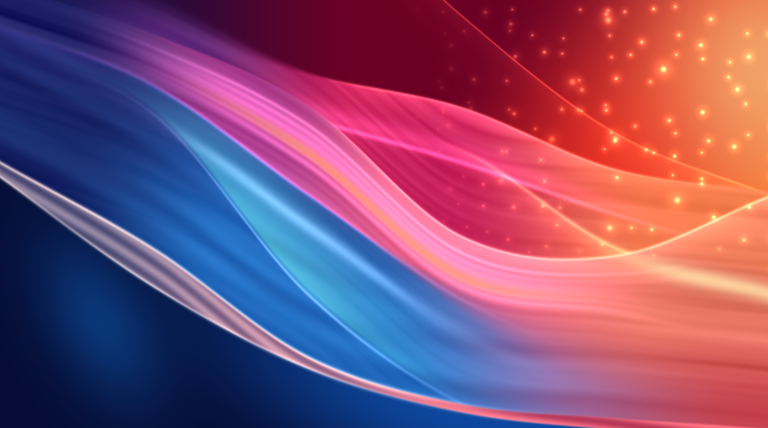
Give the GLSL for this background, as a WebGL 1 fragment shader.

```glsl
precision highp float;
// Silky ribbons sweeping from upper left to lower right over a crimson-to-amber glow.
// Spline curves bound overlapping colour sheets; stretched noise adds silk grain,
// and thin glowing lines plus hashed sparkles finish the scene.
uniform vec2 u_resolution;

float hash(vec2 p) { return fract(sin(dot(p, vec2(41.3, 289.1))) * 4375.85); }

float noise(vec2 p) {
  vec2 i = floor(p), f = fract(p);
  f *= f * (3. - 2. * f);
  return mix(mix(hash(i), hash(i + vec2(1, 0)), f.x),
             mix(hash(i + vec2(0, 1)), hash(i + 1.), f.x), f.y);
}

float ramp(float a, float b, float v) {
  float t = clamp((v - a) / (b - a), 0., 1.);
  return t * t * (3. - 2. * t);
}

// Catmull-Rom segment through b and c
float cubic(float t, float a, float b, float c, float d) {
  return b + .5 * t * (c - a + t * (2. * a - 5. * b + 4. * c - d + t * (3. * (b - c) + d - a)));
}

// Height of a smooth curve with six evenly spaced knots across the canvas
float curve(float x, vec3 l, vec3 r) {
  float s = x * 5.;
  if (s < 1.) return cubic(s, 2. * l.x - l.y, l.x, l.y, l.z);
  if (s < 2.) return cubic(s - 1., l.x, l.y, l.z, r.x);
  if (s < 3.) return cubic(s - 2., l.y, l.z, r.x, r.y);
  if (s < 4.) return cubic(s - 3., l.z, r.x, r.y, r.z);
  return cubic(s - 4., r.x, r.y, r.z, 2. * r.z - r.y);
}

float bump(float d, float w) { return exp(-d * d / (w * w)); }

// Coverage below an edge, and a glow fading downward from it
float below(float d, float w) { return ramp(w, -w, d); }
float rim(float d, float w) { return below(d, .003) * exp(min(d, 0.) / w); }

void main() {
  vec2 uv = gl_FragCoord.xy / u_resolution;
  float x = uv.x, y = uv.y;

  // Signed heights above the main curves
  float crest = y - curve(x, vec3(1.09, .977, .83), vec3(.749, .605, .553));
  float veil = y - curve(x, vec3(1, .86, .726), vec3(.621, .5, .395));
  float cream = y - curve(x, vec3(1, .86, .744), vec3(.651, .423, .326));
  float pinkTop = y - curve(x, vec3(1.04, .92, .755), vec3(.449, .402, .54));
  float ember = y - curve(x, vec3(.97, .844, .645), vec3(.355, .298, .26));
  float blueTop = y - curve(x, vec3(.94, .8, .547), vec3(.302, .151, .093));
  float cyanLow = y - curve(x, vec3(.895, .733, .314), vec3(.058, -.05, -.1));
  float bandTop = y - curve(x, vec3(.621, .419, .167), vec3(.056, .023, 0));
  float bandLow = y - curve(x, vec3(.586, .33, .14), vec3(.037, -.004, -.03));
  float silk = noise(vec2(x * 3., ember * 34.)) * .6 + noise(vec2(x * 4., ember * 90.)) * .4 - .5;

  // Warm backdrop with a pale amber light
  vec3 col = mix(vec3(.13, .04, .24), vec3(.42, 0, .14), ramp(.16, .48, x));
  float heat = x + .45 * (1. - y);
  col = mix(col, vec3(.9, .16, .12), ramp(.66, 1., heat));
  col = mix(col, vec3(1, .46, .15), ramp(.98, 1.3, heat));
  col = mix(col, vec3(.95, .68, .43), .9 * bump(length((uv - vec2(1, .84)) * vec2(1.1, .55)), .17));
  float arc = y - curve(x, vec3(1.6, 1.5, 1.3), vec3(.965, .69, .545));
  col += vec3(.45, .2, .12) * (.7 * bump(arc, .003) + .2 * rim(arc, .05));

  // Upper sheet: indigo through magenta to apricot
  vec3 sheet = mix(vec3(.08, .09, .33), vec3(.36, .16, .48), ramp(.06, .24, x));
  sheet = mix(sheet, vec3(.76, .11, .34), ramp(.23, .46, x));
  sheet = mix(sheet, vec3(.97, .52, .34), ramp(.58, .86, x)) + silk * .18;
  col = mix(col, sheet, below(crest, .004 + .05 * ramp(.45, .15, x)) * (1. - .2 * ramp(.6, .9, x)));
  col += vec3(.5, .3, .26) * (.6 * bump(crest, .004) + .45 * rim(crest, .035)) * ramp(.4, .5, x) * ramp(1., .7, x);
  col += vec3(.5, .3, .45) * ramp(.1, .5, x) * ramp(.95, .65, x) * (.6 * bump(veil, .006) + .35 * bump(veil - .02, .025));
  col += vec3(.4, .32, .2) * ramp(.55, .7, x) * (.7 * bump(cream, .006) + .5 * rim(cream, .05));

  // Pink ribbon, turning coral on the right
  vec3 pink = mix(vec3(.14, .15, .42), vec3(.68, .24, .56), ramp(.07, .32, x));
  pink = mix(pink, vec3(.9, .36, .52), ramp(.32, .55, x));
  pink = mix(pink, vec3(.92, .48, .4), ramp(.6, .88, x));
  pink = mix(pink, vec3(.81, .31, .3), ramp(.65, 1., x) * ramp(0., -.14, ember)) + silk * .19;
  col = mix(col, pink, below(pinkTop, .004) * (1. - .45 * ramp(.8, .95, x) * ramp(0., .06, cream)));
  col += vec3(.4, .38, .3) * ramp(.38, .52, x) * (.7 * bump(pinkTop, .004) + .45 * rim(pinkTop, .04));
  col = mix(col, vec3(1, .87, .65), .85 * ramp(.72, .92, x) * bump(cream + .012, .022));

  // Fan of fine threads around a glowing ember line
  for (int i = 0; i < 6; i++) {
    float k = float(i) / 6.;
    float width = .004 + .008 * hash(vec2(k, 3));
    col += vec3(.26, .17, .22) * ramp(.1, .35, x) * ramp(.95, .6, x) * bump(mix(ember, pinkTop, k - .25), width);
  }
  col = mix(col, vec3(1, .62, .44), .75 * bump(ember, .014) * ramp(.2, .42, x) * ramp(.85, .55, x));

  // Blue sheet, blending to mauve and coral
  vec3 blue = mix(vec3(.09, .17, .43), vec3(.12, .41, .74), ramp(.02, .34, x + .4 * (.5 - y)));
  blue = mix(blue, vec3(.19, .16, .48), .75 * exp(min(blueTop, 0.) / .07) * ramp(.62, .4, x));
  float cyan = ramp(-.004, .02, cyanLow) * exp(-max(cyanLow, 0.) / .17) * bump(x - .37, .15);
  blue = mix(blue, vec3(.33, .74, .86), cyan);
  blue = mix(blue, vec3(.56, .38, .61), ramp(.46, .74, x + .25 * blueTop));
  blue = mix(blue, vec3(.8, .31, .36), ramp(.68, .98, x)) + silk * .07;
  blue += (noise(vec2(x * 3., bandTop * 28.)) - .5) * vec3(.08, .16, .18);
  blue += .3 * (bump(blueTop + .075, .018) + bump(cyanLow, .005)) * bump(x - .4, .17);
  col = mix(col, blue, below(blueTop, .006 + .09 * ramp(.45, .8, x)));
  col += vec3(.3, .18, .32) * bump(blueTop, .006) * bump(x - .34, .2);

  // Deep navy below, with soft blue folds
  vec3 navy = mix(vec3(.02, .05, .21), vec3(.05, .28, .62), ramp(.1, .6, x) * ramp(-.3, 0., bandLow));
  navy += vec3(.02, .16, .25) * bump(x - .18 + .2 * y, .07) * bump(y - .25, .2);
  col = mix(col, navy, below(bandLow, .004));

  // Pearly band that reddens to the right
  vec3 pearl = mix(vec3(.47, .43, .55), vec3(.78, .52, .6), ramp(.1, .4, x));
  pearl = mix(pearl, vec3(.88, .33, .42), ramp(.42, .62, x));
  pearl += sin(bandTop * 150. + x * 16.) * vec3(.16, .13, .1);
  col = mix(col, pearl, .9 * below(bandTop, .004) * below(-bandLow, .004));
  col += vec3(.5, .42, .3) * (bump(bandTop, .005) + .7 * bump(bandLow, .005)) * ramp(.8, .3, x);

  // Sparkles drifting over the warm side
  for (int i = 0; i < 3; i++) {
    vec2 p = gl_FragCoord.xy / u_resolution.y * (8. + 5. * float(i)), cell = floor(p);
    float seed = hash(cell + float(i) * 17.);
    float r = length(fract(p) - .25 - .5 * vec2(hash(cell + 5.3), hash(cell + 9.7)));
    float spark = step(.62, seed) * seed * (bump(r, .05) + .3 * bump(r, .16));
    col += vec3(1, .62, .35) * spark * ramp(.5, .9, x) * ramp(.35, .5, y);
  }
  gl_FragColor = vec4(clamp(col, 0., 1.), 1);
}
```
